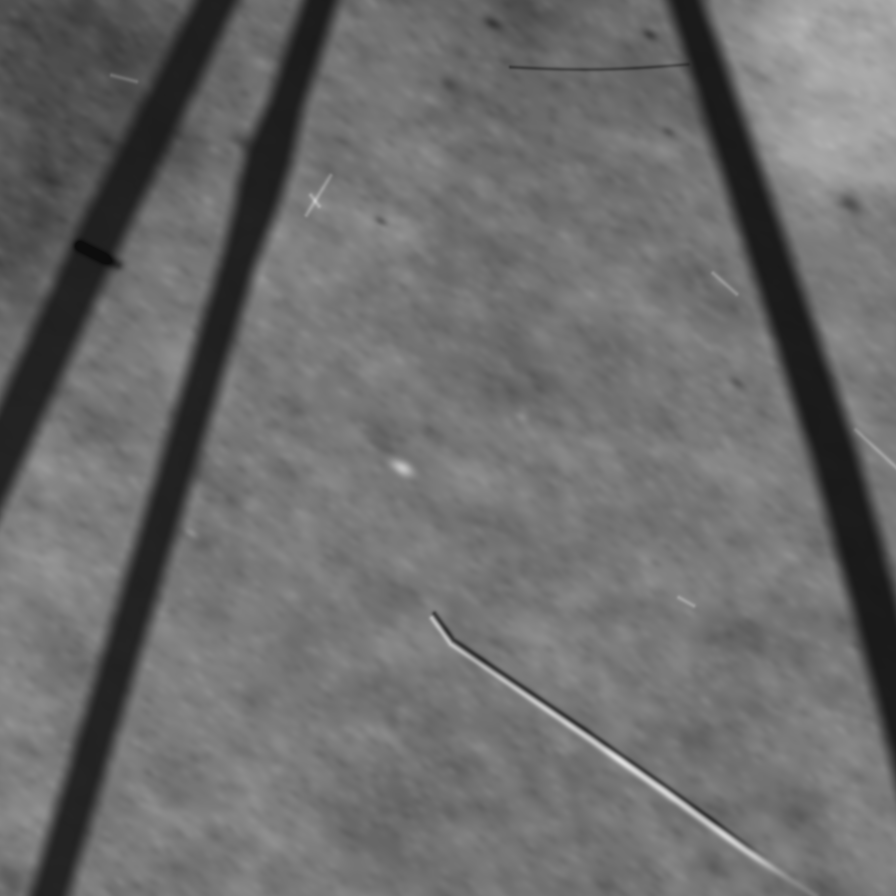
Write a WebGL 2 fragment shader that draws this texture.

```glsl
#version 300 es
precision highp float;
uniform vec2 u_resolution;
out vec4 fragColor;

#define GROUND_TONE 0.468
#define SHADOW_TONE 0.105
#define SHADOW_BLUR 0.012
#define GRAIN_COARSE 0.050
#define GRAIN_MEDIUM 0.046
#define GRAIN_FINE 0.030
#define GRAIN_ANGLE -0.60
#define WIRE_LIGHT 0.36
#define WIRE_DARK 0.26

// Shadow bars: x, y, half width; a negative width starts a new bar
const vec3 BARS[14] = vec3[14](
  vec3(0.247, 1.01, -0.022), vec3(0.113, 0.74, 0.026), vec3(-0.045, 0.39, 0.026),
  vec3(0.361, 1.01, -0.019), vec3(0.318, 0.88, 0.020), vec3(0.300, 0.825, 0.027),
  vec3(0.284, 0.765, 0.024), vec3(0.268, 0.715, 0.020), vec3(0.052, -0.01, 0.021),
  vec3(0.761, 1.01, -0.019), vec3(0.846, 0.753, 0.023), vec3(0.931, 0.492, 0.026),
  vec3(0.970, 0.350, 0.026), vec3(1.035, 0.100, 0.026));

// Broad tones: x, y, radius, strength
const vec4 TONES[8] = vec4[8](
  vec4(0.07, 0.93, 0.16, -0.19), vec4(0.00, 0.72, 0.10, -0.12),
  vec4(0.60, 1.00, 0.17, -0.10), vec4(0.98, 0.95, 0.15, 0.08),
  vec4(0.55, 0.67, 0.14, -0.03), vec4(0.10, 0.22, 0.22, 0.03),
  vec4(0.47, 0.14, 0.14, -0.04), vec4(0.36, 0.70, 0.12, 0.02));

// Small marks: x, y, radius, strength
const vec4 MARKS[11] = vec4[11](
  vec4(0.449, 0.478, 0.012, 0.34), vec4(0.948, 0.773, 0.014, -0.20),
  vec4(0.425, 0.753, 0.007, -0.15), vec4(0.549, 0.974, 0.009, -0.14),
  vec4(0.501, 0.906, 0.011, -0.10), vec4(0.725, 0.961, 0.008, -0.15),
  vec4(0.746, 0.853, 0.008, -0.12), vec4(0.823, 0.573, 0.008, -0.09),
  vec4(0.582, 0.535, 0.007, 0.09), vec4(0.214, 0.405, 0.007, 0.10),
  vec4(0.272, 0.842, 0.014, -0.16));

// Bright scratches: start, end
const vec4 SCRATCHES[6] = vec4[6](
  vec4(0.342, 0.760, 0.369, 0.804), vec4(0.796, 0.695, 0.822, 0.672),
  vec4(0.955, 0.520, 1.005, 0.474), vec4(0.758, 0.333, 0.774, 0.324),
  vec4(0.125, 0.916, 0.152, 0.909), vec4(0.347, 0.782, 0.356, 0.770));

// Curved wire lying on the ground
const vec2 WIRE[7] = vec2[7](
  vec2(0.482, 0.310), vec2(0.503, 0.281), vec2(0.560, 0.242), vec2(0.651, 0.180),
  vec2(0.742, 0.116), vec2(0.833, 0.050), vec2(0.910, 0.000));

vec3 hash3(vec2 cell) {
  vec3 q = fract(cell.xyx * vec3(0.1031, 0.1030, 0.0973));
  q += dot(q, q.yxz + 33.33);
  return fract((q.xxy + q.yzz) * q.zyx);
}

// Cellular noise: soft light and dark blobs at jittered cell points
float blobNoise(vec2 p) {
  vec2 cell = floor(p);
  float sum = 0.0;
  for (int j = -1; j <= 1; j++)
    for (int i = -1; i <= 1; i++) {
      vec2 c = cell + vec2(i, j);
      vec3 h = hash3(c + 57.0);
      vec2 d = p - c - h.xy;
      sum += (2.0 * h.z - 1.0) * exp(-4.0 * dot(d, d));
    }
  return sum;
}

// x: distance to the segment, y: position along it, z: signed side
vec3 segment(vec2 p, vec2 a, vec2 b) {
  vec2 ab = b - a, ap = p - a;
  float t = clamp(dot(ap, ab) / dot(ab, ab), 0.0, 1.0);
  return vec3(length(ap - ab * t), t, (ab.x * ap.y - ab.y * ap.x) / length(ab));
}

float bump(float d, float width) { return exp(-d * d / (width * width)); }

void main() {
  vec2 p = gl_FragCoord.xy / u_resolution;

  // Ground tones and the brighter upper right corner
  float tone = GROUND_TONE;
  for (int i = 0; i < 8; i++)
    tone += TONES[i].w * bump(length(p - TONES[i].xy), TONES[i].z);
  tone += 0.11 * smoothstep(0.76, 0.83, p.y + 0.15 * (p.x - 0.9)) * smoothstep(0.76, 0.90, p.x);

  // Grain stretched along a diagonal
  float c = cos(GRAIN_ANGLE), s = sin(GRAIN_ANGLE);
  vec2 g = vec2(c * p.x + s * p.y, c * p.y - s * p.x) * vec2(0.65, 1.1);
  tone += GRAIN_COARSE * blobNoise(g * 18.0) + GRAIN_MEDIUM * blobNoise(g * 46.0 + 9.0)
        + GRAIN_FINE * blobNoise(g * 105.0 + 31.0);

  // Marks and scratches
  for (int i = 0; i < 11; i++) {
    vec2 d = p - MARKS[i].xy;
    tone += MARKS[i].w * bump(length(vec2(d.x, 1.4 * d.y + 0.5 * d.x)), MARKS[i].z);
  }
  for (int i = 0; i < 6; i++)
    tone += 0.13 * bump(segment(p, SCRATCHES[i].xy, SCRATCHES[i].zw).x, 0.0026);
  float sag = 0.004 * sin((p.x - 0.57) * 16.0);
  tone -= 0.15 * bump(segment(p + vec2(0.0, sag), vec2(0.57, 0.925), vec2(0.768, 0.928)).x, 0.0022);

  // Wire: pale body with a dark upper rim
  float body = 0.0, rim = 0.0;
  for (int i = 0; i < 6; i++) {
    vec3 w = segment(p, WIRE[i], WIRE[i + 1]);
    vec3 r = segment(p - vec2(0.003, 0.005), WIRE[i], WIRE[i + 1]);
    float along = (float(i) + w.y) / 6.0;
    float strength = mix(0.65, 1.0, smoothstep(0.2, 0.6, along)) * (1.0 - 0.75 * smoothstep(0.82, 0.95, along));
    body = max(body, strength * bump(w.x, mix(0.0028, 0.0042, smoothstep(0.2, 0.7, along))));
    rim = max(rim, (1.0 - smoothstep(0.75, 0.9, along)) * bump(r.x, 0.0030));
  }
  tone += WIRE_LIGHT * body - WIRE_DARK * rim * (1.0 - body);

  // Soft shadow bars
  float edge = 1.0;
  for (int i = 1; i < 14; i++) {
    if (BARS[i].z < 0.0) continue;
    vec3 b = segment(p, BARS[i - 1].xy, BARS[i].xy);
    edge = min(edge, b.x - mix(abs(BARS[i - 1].z), BARS[i].z, b.y));
  }
  float shade = 1.0 - smoothstep(-SHADOW_BLUR, SHADOW_BLUR, edge);
  float shadowTone = SHADOW_TONE + 0.10 * (tone - GROUND_TONE) + 0.03 * smoothstep(0.5, 0.1, p.x);
  tone = mix(tone, shadowTone, shade);

  // Dark splinter across the left bar
  tone -= 0.17 * bump(segment(p, vec2(0.088, 0.726), vec2(0.132, 0.704)).x, 0.006);

  fragColor = vec4(vec3(clamp(tone, 0.05, 1.0)), 1.0);
}
```
